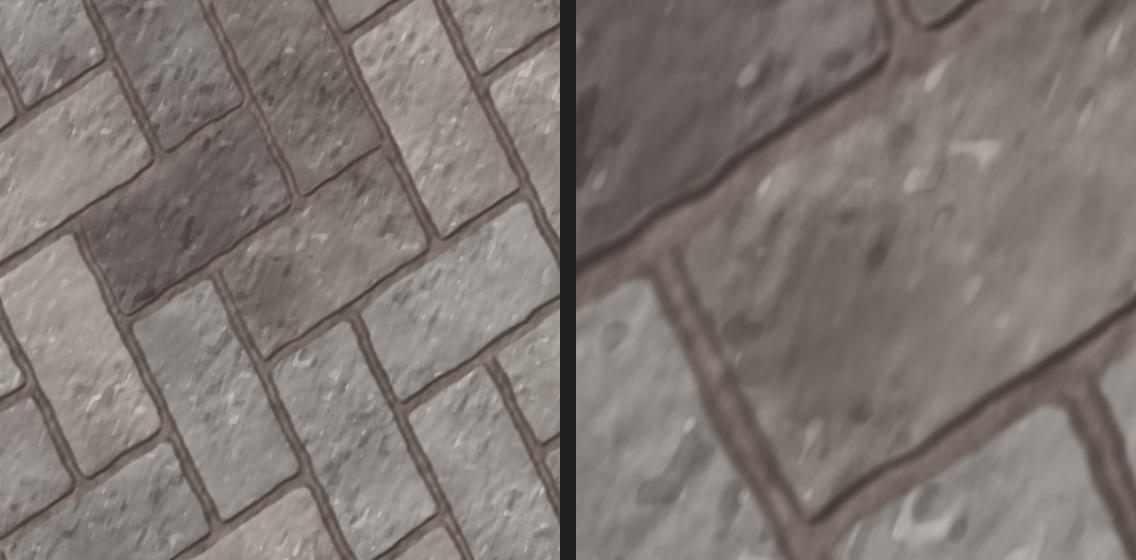
Left: the whole. Right: its middle third, enlarged.
Reproduce this texture procedurally as a three.js fragment shader.

```glsl
// Weathered paving bricks in a tilted herringbone, with sandy joints and shadowed edges.
// A skewed 2x1 grid finds the brick, a rounded box gives its outline, and
// hashed value noise adds tone, stains, relief grain, pits and pale grit.

#define AXIS_A vec2(0.159, 0.107)     // one brick width, up to the right
#define AXIS_B vec2(0.087, -0.185)    // one brick width, down to the right
#define ORIGIN vec2(0.377, 0.527)
#define JOINT 0.025
#define CORNER 0.014
#define WOBBLE 0.006
#define GRAIN 62.0
#define STAIN_CENTER vec2(0.42, 0.76)
#define LIGHT_BRICK vec3(0.595, 0.567, 0.546)
#define DARK_BRICK vec3(0.425, 0.390, 0.372)
#define SAND vec3(0.465, 0.425, 0.398)
#define SHADOW vec3(0.270, 0.232, 0.220)

varying vec2 vUv;

float hash(vec2 p) {
  vec3 h = fract(vec3(p.xyx) * 0.1031);
  h += dot(h, h.yzx + 33.33);
  return fract((h.x + h.y) * h.z);
}

float noise(vec2 p) {
  vec2 i = floor(p);
  vec2 f = fract(p);
  f = f * f * (3.0 - 2.0 * f);
  return mix(mix(hash(i), hash(i + vec2(1.0, 0.0)), f.x),
             mix(hash(i + vec2(0.0, 1.0)), hash(i + 1.0), f.x), f.y);
}

float fbm(vec2 p) {
  float sum = 0.0;
  float amp = 0.53;
  for (int i = 0; i < 4; i++) {
    sum += amp * noise(p);
    p = mat2(1.6, 1.2, -1.2, 1.6) * p + 7.3;
    amp *= 0.5;
  }
  return sum;
}

float cross2(vec2 a, vec2 b) {
  return a.x * b.y - a.y * b.x;
}

// Canvas position to skewed grid coordinates.
vec2 toGrid(vec2 p) {
  p -= ORIGIN;
  return vec2(cross2(p, AXIS_B), cross2(AXIS_A, p)) / cross2(AXIS_A, AXIS_B);
}

// Center (xy) and size (zw) of the brick over a grid point.
vec4 findBrick(vec2 g) {
  vec2 cell = floor(g);
  float k = mod(cell.x - cell.y + 0.5, 4.0);
  vec2 size = k < 2.0 ? vec2(2.0, 1.0) : vec2(1.0, 2.0);
  if (k > 1.0 && k < 2.0) cell.x -= 1.0;
  if (k > 2.0 && k < 3.0) cell.y -= 1.0;
  return vec4(cell + 0.5 * size, size);
}

void main() {
  vec2 p = vUv;
  vec2 warp = vec2(fbm(p * 22.0 + 3.0), fbm(p * 22.0 + 41.0)) - 0.5;
  vec2 grid = toGrid(p + WOBBLE * 2.0 * warp);

  // Brick outline: negative inside, positive in the joint
  vec4 brick = findBrick(grid);
  vec2 unit = vec2(length(AXIS_A), length(AXIS_B));
  vec2 q = (grid - brick.xy) * unit;
  vec2 halfSize = 0.5 * (brick.zw * unit - JOINT);
  vec2 e = abs(q) - halfSize + CORNER;
  float d = length(max(e, 0.0)) + min(max(e.x, e.y), 0.0) - CORNER;

  // Tone of each brick, with a broad stain and mottling
  vec2 center = ORIGIN + brick.x * AXIS_A + brick.y * AXIS_B;
  float id = hash(brick.xy * 2.0 + 57.0);
  float cloud = fbm(p * 9.0 + id * 20.0);
  float stain = 1.0 - smoothstep(0.17, 0.35, distance(mix(p, center, 0.65), STAIN_CENTER));
  float dark = 0.75 * stain + 0.3 * id * id + 1.3 * (cloud - 0.5);
  vec3 color = mix(LIGHT_BRICK, DARK_BRICK, clamp(dark, -0.25, 1.15));
  color += (hash(brick.yx + 19.0) - 0.5) * vec3(0.012, 0.0, -0.012);

  // Slanted relief grain, dark pits and pale grit
  vec2 g = vec2(p.x - 0.4 * p.y, 0.6 * p.y) * GRAIN;
  float relief = fbm(g) - fbm(g + vec2(0.45, -0.35));
  float rough = smoothstep(0.3, 0.65, fbm(p * 13.0 + 11.0));
  float pits = smoothstep(0.62, 0.85, noise(g * 1.15 + 23.0));
  float grit = smoothstep(0.80, 0.96, noise(g * 1.3 + 71.0));
  color += relief * mix(0.09, 0.22, rough);
  color -= 0.09 * pits * rough;
  color += 0.13 * grit * mix(0.4, 1.0, rough);

  // Worn rim: lit along the top, shaded along the bottom
  vec2 side = smoothstep(-0.02, 0.0, abs(q) - halfSize) * sign(q);
  color -= 0.035 * side.y + 0.012 * side.x;

  // Sandy joint with a shadow line, deepest below each brick
  vec3 joint = SAND + 0.18 * relief + 0.16 * (fbm(p * 30.0 + 5.0) - 0.5);
  float below = smoothstep(-0.004, 0.006, q.y - halfSize.y);
  float across = smoothstep(-0.004, 0.006, abs(q.x) - halfSize.x);
  float depth = max(0.95 * below, 0.5 * across) * mix(0.6, 1.15, fbm(p * 17.0 + 31.0));
  float line = smoothstep(-0.004, 0.003, d) * (1.0 - smoothstep(0.005, 0.0125, d));
  joint = mix(joint, SHADOW, clamp(1.15 * line * depth, 0.0, 1.0));

  color = mix(color, joint, smoothstep(-0.004, 0.003, d));
  gl_FragColor = vec4(clamp(color, 0.0, 1.0), 1.0);
}
```
